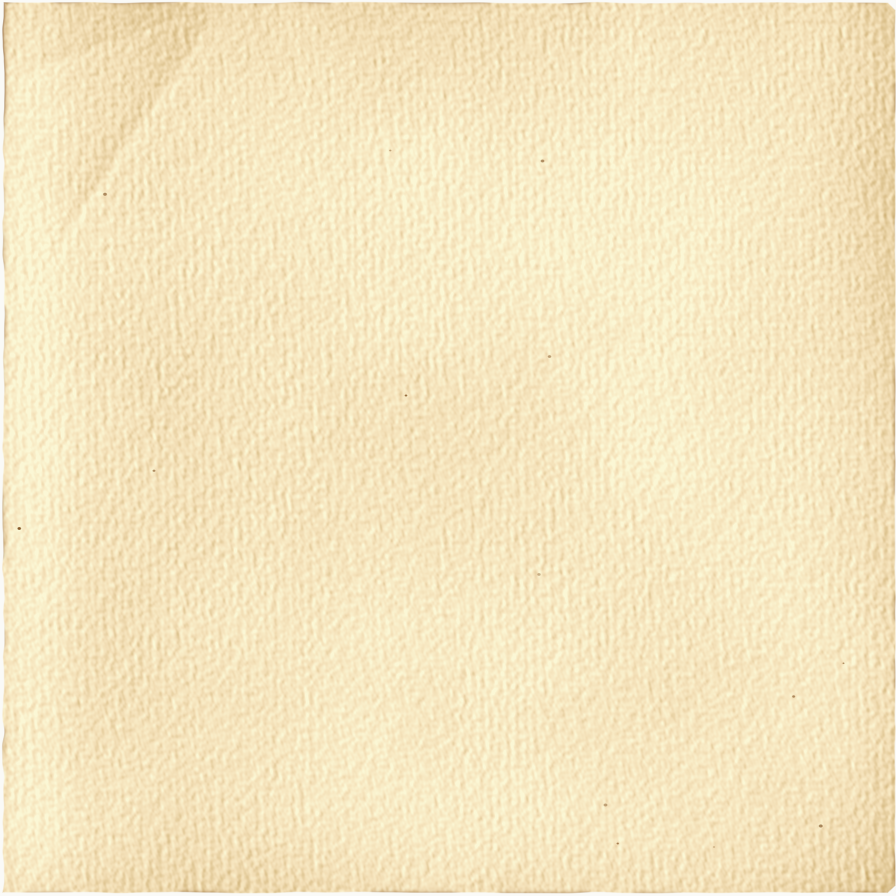
This texture is drawn by a Shadertoy shader. Its source:

```glsl
const float TAU = 6.28318;
const vec3 TAN = vec3(0.91, 0.82, 0.64);
const vec3 BUFF = vec3(0.95, 0.87, 0.71);
const vec3 CREAM = vec3(0.97, 0.91, 0.76);
const vec3 IVORY = vec3(0.98, 0.95, 0.81);
const vec3 BACKING = vec3(0.98, 0.98, 0.97);
const vec3 BROWN = vec3(0.48, 0.29, 0.10);

float hash(vec2 p) {
    return fract(sin(dot(p, vec2(127.1, 311.7))) * 43758.5453);
}

float noise(vec2 p) {
    vec2 cell = floor(p);
    vec2 f = fract(p);
    f = f * f * (3.0 - 2.0 * f);
    float low = mix(hash(cell), hash(cell + vec2(1, 0)), f.x);
    float high = mix(hash(cell + vec2(0, 1)), hash(cell + vec2(1, 1)), f.x);
    return mix(low, high, f.y);
}

float fbm(vec2 p) {
    float sum = 0.0;
    float amp = 0.5;
    for (int i = 0; i < 4; i++) {
        sum += amp * noise(p);
        p = mat2(0.8, -0.6, 0.6, 0.8) * p * 2.0 + 7.3;
        amp *= 0.5;
    }
    return sum;
}

// Side-lit bumps, slightly taller than wide
float pulpRelief(vec2 uv, float scale) {
    vec2 p = uv * scale * vec2(1.0, 0.8);
    p.x += 0.25 * p.y;
    return noise(p) - noise(p + vec2(0.75, -0.45));
}

// Wavering vertical laid lines that fade in and out
float laidRibs(vec2 uv, float count) {
    float waver = 0.5 * (noise(uv * vec2(70.0, 110.0)) - 0.5);
    float strength = smoothstep(0.2, 0.75, noise(uv * vec2(9.0, 6.0) + 31.0));
    return sin(TAU * (uv.x * count + waver)) * mix(0.4, 1.0, strength);
}

// Fold with a soft shadow on one side and a thin highlight on the other
float crease(vec2 p, vec2 a, vec2 b, float width) {
    vec2 along = b - a;
    float t = dot(p - a, along) / dot(along, along);
    float side = dot(p - a, normalize(vec2(-along.y, along.x)));
    float fade = smoothstep(-0.1, 0.25, t) * (1.0 - smoothstep(0.7, 1.1, t));
    float shadow = exp(-abs(side) / width) * smoothstep(-0.004, 0.004, -side);
    float light = exp(-pow((side - 0.006) / 0.006, 2.0));
    return fade * (0.5 * light - shadow);
}

// Distance inward from the worn page outline
float pageInset(vec2 uv) {
    float wearX = 0.003 * (noise(vec2(uv.y * 60.0, 3.0)) - 0.5);
    float wearY = 0.0015 * (noise(vec2(uv.x * 30.0, 8.0)) - 0.5);
    vec2 low = uv - vec2(0.004 + wearX, 0.004 + wearY);
    vec2 high = vec2(0.999 + 0.3 * wearX, 0.997 + wearY) - uv;
    float corner = (high.x + min(low.y, high.y) - 0.008) * 0.707;
    return min(min(min(low.x, low.y), min(high.x, high.y)), corner);
}

// Aging at the borders, a warm band, and the pale strip by the spine
float agedTone(vec2 uv) {
    float tone = 2.12 + 2.3 * (fbm(uv * 4.0 + 12.0) - 0.47);
    tone -= 1.9 * exp((uv.x - 1.0) / 0.06);
    tone -= 1.3 * exp((uv.y - 1.0) / 0.07);
    tone -= 1.5 * exp(-uv.y / 0.05);
    tone -= 0.4 * exp(-pow((uv.x - 0.17) / 0.1, 2.0));
    tone += 1.0 * (1.0 - smoothstep(0.03, 0.11, uv.x));
    return tone - 1.8 * exp(-uv.x / 0.01);
}

vec3 paperRamp(float tone) {
    vec3 color = mix(TAN, BUFF, min(tone, 1.0));
    color = mix(color, CREAM, clamp(tone - 1.0, 0.0, 1.0));
    return mix(color, IVORY, clamp(tone - 2.0, 0.0, 1.5));
}

float specks(vec2 uv, float blur) {
    float cover = 0.0;
    for (int i = 0; i < 14; i++) {
        float id = float(i);
        vec2 center = vec2(hash(vec2(id, 1.7)), hash(vec2(id, 5.2)));
        float radius = mix(0.0006, 0.0017, hash(vec2(id, 9.4)));
        float d = length((uv - center) * vec2(0.8, 1.0)) - radius;
        float depth = mix(0.3, 0.95, hash(vec2(id, 13.1)));
        cover = max(cover, depth * (1.0 - smoothstep(-blur, blur, d)));
    }
    return cover;
}

void mainImage(out vec4 fragColor, in vec2 fragCoord) {
    vec2 uv = fragCoord / iResolution.xy;
    float pixel = 1.0 / min(iResolution.x, iResolution.y);

    // Paper surface
    float tone = agedTone(uv);
    tone += 1.75 * pulpRelief(uv, 215.0) + 1.3 * pulpRelief(uv + 3.7, 340.0);
    tone += 0.65 * laidRibs(uv, 100.0);
    tone += 1.2 * crease(uv, vec2(0.25, 1.0), vec2(0.06, 0.72), 0.04);
    tone += 0.7 * crease(uv, vec2(0.22, 0.99), vec2(0.01, 0.91), 0.025);
    vec3 color = mix(paperRamp(tone), BROWN, specks(uv, 0.7 * pixel));

    // Browned rim and pale backing
    float inset = pageInset(uv);
    float rimWear = smoothstep(0.5, 0.75, noise(uv * 28.0 + 50.0));
    float spineRim = smoothstep(0.82, 0.9, uv.y) * (1.0 - smoothstep(0.0, 0.02, uv.x));
    float rim = exp(-max(inset, 0.0) / 0.0015) * max(0.4 * rimWear, 0.9 * spineRim);
    color = mix(color, BROWN, rim);
    color = mix(BACKING, color, smoothstep(-pixel, pixel, inset));
    fragColor = vec4(color, 1.0);
}
```
